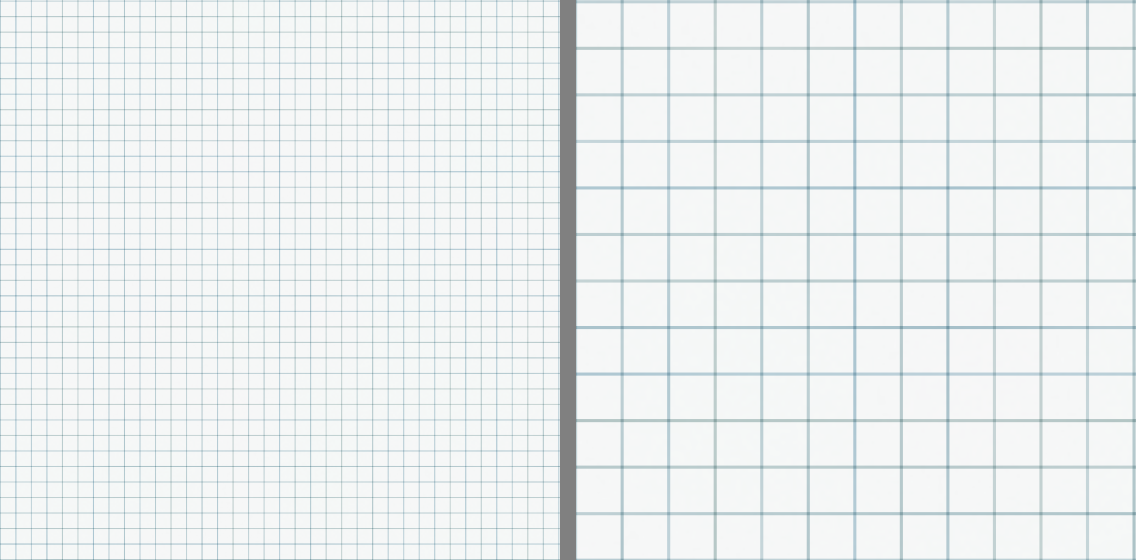
Left, the full canvas; right, a detail of the centre.
This pattern is drawn by a WebGL 1 fragment shader. Its source:

```glsl
precision highp float;

uniform vec2 u_resolution;

const float PITCH = 0.0277;
const float LINE_WIDTH = 0.00185;
const vec2 FIRST_LINE = vec2(0.0007, 0.0020);

const vec3 PAPER = vec3(0.963, 0.969, 0.968);
const vec3 BLUE_INK = vec3(0.65, 0.76, 0.81);
const vec3 GREEN_INK = vec3(0.72, 0.785, 0.78);

float hash(vec2 p) {
  vec3 q = fract(vec3(p.xyx) * 0.1031);
  q += dot(q, q.yzx + 33.33);
  return fract((q.x + q.y) * q.z);
}

float valueNoise(vec2 p) {
  vec2 cell = floor(p);
  vec2 f = fract(p);
  f = f * f * (3.0 - 2.0 * f);
  float low = mix(hash(cell), hash(cell + vec2(1.0, 0.0)), f.x);
  float high = mix(hash(cell + vec2(0.0, 1.0)), hash(cell + 1.0), f.x);
  return mix(low, high, f.y);
}

// Pixel-filtered coverage of a line at the given distance
float lineCoverage(float dist, float width, float pixel) {
  float overlap = 0.5 * (width + pixel) - dist;
  return clamp(overlap / pixel, 0.0, min(1.0, width / pixel));
}

// Light passed by one family of ruled lines; seed separates the families
vec3 ruledLines(float across, float along, float seed, float pixel) {
  float index = floor(across / PITCH + 0.5);
  float dist = abs(across - index * PITCH);
  float tint = hash(vec2(index + 7.0, seed));
  float strength = mix(0.78, 1.0, hash(vec2(index + 61.0, seed)));
  // Slow fading of the ink along each line
  strength *= mix(0.82, 1.1, valueNoise(vec2(along * 9.0, index + seed)));
  vec3 ink = mix(BLUE_INK, GREEN_INK, tint) / PAPER;
  float coverage = lineCoverage(dist, LINE_WIDTH, pixel);
  return mix(vec3(1.0), ink, coverage * strength);
}

// Paper with faint warm and cool clouds and a very fine grain
vec3 paperColour(vec2 p) {
  float cloud = valueNoise(p * 7.0 + 20.0) - 0.5;
  float grain = valueNoise(p * 300.0) - 0.5;
  return PAPER + cloud * vec3(0.007, -0.003, 0.002) + grain * 0.005;
}

void main() {
  vec2 position = gl_FragCoord.xy / u_resolution;
  position.y = 1.0 - position.y;
  vec2 pixel = 1.0 / u_resolution;
  vec2 ruled = position - FIRST_LINE;

  vec3 colour = paperColour(position);
  colour *= ruledLines(ruled.x, position.y, 11.0, pixel.x);
  colour *= ruledLines(ruled.y, position.x, 83.0, pixel.y);

  gl_FragColor = vec4(colour, 1.0);
}
```
